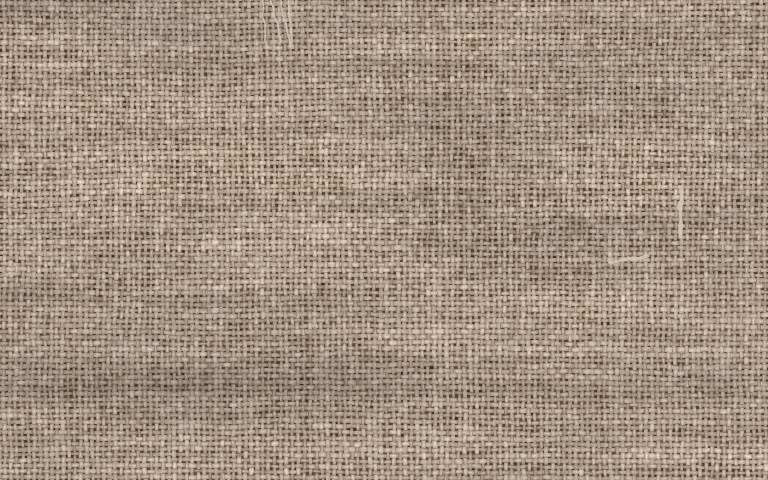
Write a Shadertoy shader that draws this texture.

```glsl
// Draws coarse plain-weave burlap with uneven threads, dark gaps and a few pale slubs.

const vec2 THREADS = vec2(130.0, 86.0);      // threads across and down
const vec2 MIN_RADIUS = vec2(0.22, 0.24);    // warp, weft, in thread pitches
const vec2 MAX_RADIUS = vec2(0.45, 0.54);
const float BEND = 1.1;                      // slow drift of the threads
const float WOBBLE = 0.30;                   // short wander of single threads
const float FIBRE = 0.34;                    // strength of fibre grain
const float MOTTLE = 0.11;                   // strength of cloudy staining
const float LOOSE_COUNT = 4.0;               // pulled threads at the top edge
const vec3 GAP = vec3(0.29, 0.23, 0.17);
const vec3 SHADE = vec3(0.49, 0.40, 0.325);
const vec3 LIGHT = vec3(0.86, 0.81, 0.76);
const vec3 SLUB = vec3(0.85, 0.80, 0.75);
const float PI = 3.14159;

float hash(vec2 p) {
    return fract(sin(dot(p, vec2(127.1, 311.7))) * 43758.5453);
}

float noise(vec2 p) {
    vec2 i = floor(p), f = fract(p);
    f = f * f * (3.0 - 2.0 * f);
    return mix(mix(hash(i), hash(i + vec2(1.0, 0.0)), f.x),
               mix(hash(i + vec2(0.0, 1.0)), hash(i + vec2(1.0, 1.0)), f.x), f.y);
}

float clouds(vec2 p) {
    float sum = 0.0, weight = 0.5;
    for (int i = 0; i < 4; i++) {
        sum += weight * noise(p);
        p = p * 2.1 + 13.7;
        weight *= 0.5;
    }
    return sum;
}

float segment(vec2 p, vec2 a, vec2 b) {
    vec2 ab = b - a;
    return length(p - a - ab * clamp(dot(p - a, ab) / dot(ab, ab), 0.0, 1.0));
}

// One thread: colour in rgb, coverage in a. "lift" is +1 on top, -1 beneath.
vec4 thread(float across, float along, float id, float seed, float lift,
            float minRadius, float maxRadius, float blur) {
    float thickness = 0.5 * noise(vec2(id * 7.0 + seed, along * 0.09))
                    + 0.5 * noise(vec2(id * 5.0 + seed, along * 0.6));
    float radius = mix(minRadius, maxRadius, thickness);
    float offset = across + WOBBLE * (noise(vec2(id * 3.0 + seed, along * 0.4)) - 0.5);
    float roundness = 1.0 - min(offset * offset / (radius * radius), 1.0);
    float grain = noise(vec2((across + id) * 4.0 + seed, along * 1.8)) - 0.5;
    float tone = 0.07 + 0.48 * roundness + 0.19 * lift
               + 0.36 * (thickness - 0.5) + FIBRE * grain
               + 0.22 * (hash(vec2(id, floor(along) + seed)) - 0.5);
    float cover = 1.0 - smoothstep(radius - blur, radius + blur, abs(offset));
    return vec4(mix(SHADE, LIGHT, tone), cover);
}

vec3 weave(vec2 p, vec2 blur) {
    vec2 id = floor(p), cell = fract(p) - 0.5;
    float side = mod(id.x + id.y, 2.0) * 2.0 - 1.0;
    vec2 lift = side * cos(PI * cell.yx) * vec2(1.0, -1.0);
    vec4 warp = thread(cell.x, p.y, id.x, 11.0, lift.x, MIN_RADIUS.x, MAX_RADIUS.x, blur.x);
    vec4 weft = thread(cell.y, p.x, id.y, 503.0, lift.y, MIN_RADIUS.y, MAX_RADIUS.y, blur.y);
    vec4 upper = side > 0.0 ? warp : weft;
    vec4 lower = side > 0.0 ? weft : warp;
    vec3 color = GAP * (0.75 + 0.8 * noise(p * 0.9));
    color = mix(color, lower.rgb, lower.a);
    return mix(color, upper.rgb, upper.a);
}

// Pale stray fibres lying on the cloth; p has the canvas height as unit.
float slubs(vec2 p, float pixel) {
    vec2 q = p + 0.006 * (vec2(noise(p * 60.0), noise(p * 60.0 + 31.0)) - 0.5);
    float fray = 0.4 + 0.8 * noise(p * 70.0);
    float d = segment(q, vec2(1.417, 0.505), vec2(1.417, 0.61)) - 0.0055 * fray;
    d = min(d, segment(q, vec2(1.27, 0.455), vec2(1.35, 0.464)) - 0.004 * fray);
    for (float i = 0.0; i < LOOSE_COUNT; i++) {
        float x = 0.545 + 0.018 * i;
        vec2 end = vec2(x + 0.03 * hash(vec2(i, 4.0)), 0.90 + 0.03 * hash(vec2(i, 9.0)));
        d = min(d, segment(q, vec2(x, 1.01), end) - 0.0018);
    }
    return 1.0 - smoothstep(-pixel, pixel, d);
}

void mainImage(out vec4 fragColor, in vec2 fragCoord) {
    vec2 uv = fragCoord / iResolution.xy;
    vec2 p = fragCoord / iResolution.y;
    vec2 blur = 0.45 * THREADS / iResolution.xy;

    // Bent thread grid
    vec2 drift = vec2(clouds(p * vec2(3.0, 4.0)), clouds(p * vec2(2.5, 5.0) + 40.0)) - 0.47;
    vec3 color = weave(uv * THREADS + BEND * drift, blur);

    // Cloudy stains and long streaks along the weft
    float stain = clouds(p * vec2(3.0, 6.0) + 7.0) - 0.47;
    float streak = noise(vec2(p.x * 2.5, p.y * 37.0)) - 0.5;
    float band = exp(-pow((p.y - 0.20) / 0.035, 2.0)) * (1.0 - 0.6 * uv.x);
    color *= 1.0 + 2.0 * MOTTLE * stain + MOTTLE * streak - MOTTLE * band;

    color = mix(color, SLUB, 0.8 * slubs(p, 0.7 / iResolution.y));
    fragColor = vec4(clamp(color, 0.0, 1.0), 1.0);
}
```
